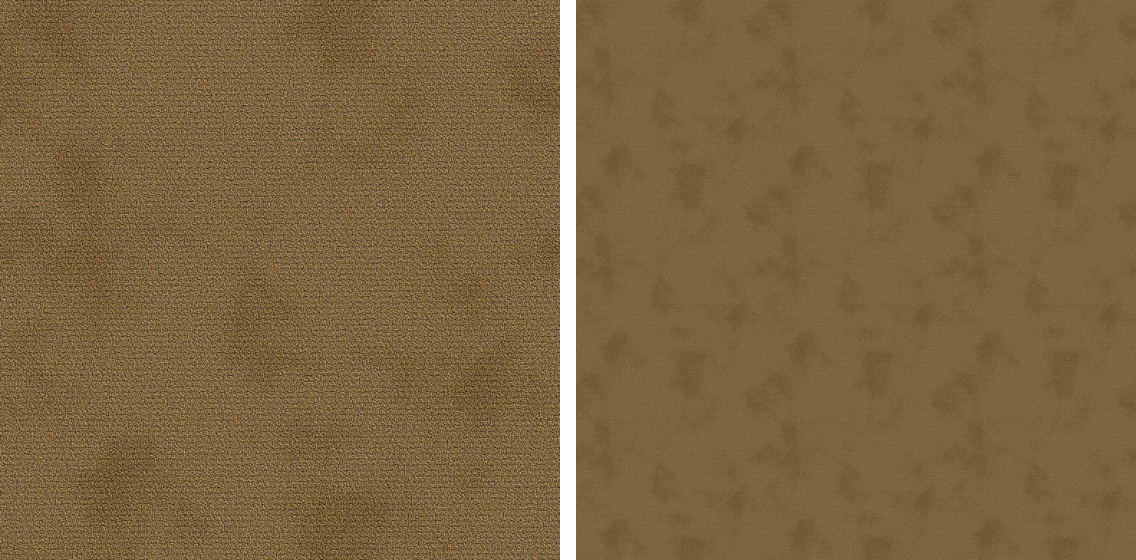
Left: one tile. Right: repeated 3 by 3.
A WebGL 1 fragment shader for this texture:

```glsl
precision highp float;

uniform vec2 u_resolution;

const float TAU = 6.2831853;

float hash(vec2 p) {
  return fract(sin(dot(p, vec2(12.9898, 78.233))) * 43758.5453);
}

// Gradient of the lattice point, wrapped at the period
vec2 gradient(vec2 cell, vec2 period, float seed) {
  float angle = TAU * hash(mod(cell, period) + seed);
  return vec2(cos(angle), sin(angle));
}

// Tiling gradient noise: a whole number of cells across the canvas
float noise(vec2 uv, vec2 period, float seed) {
  vec2 p = uv * period;
  vec2 i = floor(p);
  vec2 f = p - i;
  vec2 w = f * f * f * (f * (f * 6.0 - 15.0) + 10.0);
  float a = dot(gradient(i, period, seed), f);
  float b = dot(gradient(i + vec2(1, 0), period, seed), f - vec2(1, 0));
  float c = dot(gradient(i + vec2(0, 1), period, seed), f - vec2(0, 1));
  float d = dot(gradient(i + vec2(1, 1), period, seed), f - vec2(1, 1));
  return mix(mix(a, b, w.x), mix(c, d, w.x), w.y);
}

// Soft cloudy wear, summed over octaves
float clouds(vec2 uv) {
  float sum = 0.0;
  float amplitude = 1.0;
  float cells = 4.0;
  for (int i = 0; i < 5; i++) {
    sum += amplitude * noise(uv, vec2(cells), 9.6 + cells);
    amplitude *= 0.65;
    cells *= 2.0;
  }
  return sum;
}

// Horizontal rows of slanted stitches: x = thread relief, y = groove darkness
vec2 weave(vec2 uv) {
  const float ROWS = 100.0;
  float y = uv.y * ROWS + 0.2 * noise(uv, vec2(50, 40), 3.1);
  float row = mod(floor(y), ROWS);
  float across = fract(y);
  float groove = 1.0 - smoothstep(0.0, 0.32, min(across, 1.0 - across));
  groove *= 0.9 + 0.7 * noise(uv, vec2(90, 50), 21.7);

  float shift = 0.5 * mod(row, 2.0) + 0.2 * hash(vec2(row, 5.0));
  float wobble = 0.5 * noise(uv, vec2(60, 50), 11.9);
  float relief = cos(TAU * (uv.x * 100.0 + 1.1 * across + shift + wobble));
  return vec2(relief, groove);
}

void main() {
  vec2 uv = gl_FragCoord.xy / u_resolution;

  vec2 cloth = weave(uv);
  float grain = 0.15 * noise(uv, vec2(330), 31.3)
              + 0.33 * noise(uv, vec2(390), 47.1);
  float tint = noise(uv, vec2(370), 63.7);
  float wear = clouds(uv);
  float stain = smoothstep(-0.2, 0.9, wear);

  // Light and dark of the threads
  float tone = 0.026 + grain + 0.042 * cloth.x * (1.0 - 0.5 * cloth.y);
  tone -= 0.075 * cloth.y;
  vec3 color = vec3(0.488, 0.393, 0.247) + tone * vec3(1.0, 0.9, 0.7);

  // Ochre and grey fibres, greyer grooves, brown stains
  color += tint * vec3(0.03, 0.0, -0.07);
  color += cloth.y * vec3(-0.006, 0.0, 0.008);
  color -= stain * vec3(0.045, 0.05, 0.05);

  gl_FragColor = vec4(clamp(color, 0.0, 1.0), 1.0);
}
```
